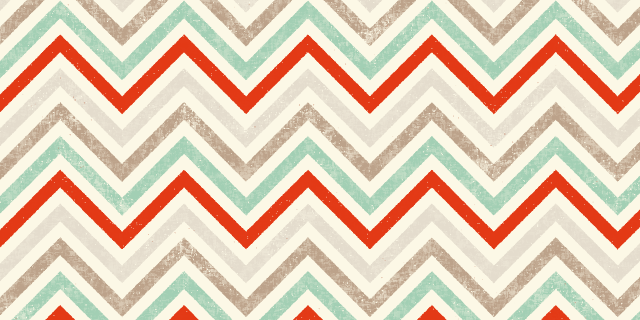
Reproduce this pattern procedurally as a Shadertoy shader.

```glsl
// Retro chevron stripes in four worn fabric colours on a cream ground.
#define ZIGZAG_WIDTH 0.3872
#define PEAK_X 0.1880
#define FIRST_TOP 0.1075
#define STRIPE_STEP 0.1057
#define STRIPE_HEIGHT 0.0555
#define EDGE_ROUGHNESS 0.0014
#define CREAM vec3(0.988, 0.973, 0.902)
#define RED vec3(0.890, 0.222, 0.082)
#define SAND vec3(0.893, 0.862, 0.803)
#define BROWN vec3(0.738, 0.635, 0.540)
#define MINT vec3(0.635, 0.810, 0.705)

vec2 hash2(vec2 p) {
    vec3 q = fract(p.xyx * vec3(0.1031, 0.1030, 0.0973));
    q += dot(q, q.yzx + 33.33);
    return fract((q.xx + q.yz) * q.zy);
}

// Cellular noise: x is the distance to the nearest seed, y is that cell's tone.
vec2 cellular(vec2 p) {
    vec2 cell = floor(p), nearest = vec2(8.0, 0.0);
    for (int j = -1; j <= 1; j++)
    for (int i = -1; i <= 1; i++) {
        vec2 id = cell + vec2(i, j);
        vec2 seed = hash2(id);
        float dist = length(id + seed - p);
        if (dist < nearest.x) nearest = vec2(dist, hash2(id + 71.7).x);
    }
    return nearest;
}

// Broad faded patches broken up by fine crossed threads, 0 to 1.
float fabricWear(vec2 p) {
    float patches = 0.6 * cellular(p * 13.0).x + 0.4 * cellular(p * 31.0 + 9.0).x;
    float warp = cellular(p * vec2(210.0, 75.0)).y;
    float weft = cellular(p * vec2(75.0, 210.0) + 40.0).y;
    float threads = 0.5 * (warp + weft);
    return smoothstep(0.35, 1.0, 0.65 * threads + 0.6 * patches);
}

// Small round flecks in a given share of the cells.
float flecks(vec2 p, float share) {
    vec2 c = cellular(p);
    return step(1.0 - share, c.y) * (1.0 - smoothstep(0.2, 0.5, c.x));
}

void mainImage(out vec4 fragColor, in vec2 fragCoord) {
    vec2 p = fragCoord / iResolution.y;
    float pixel = 1.0 / iResolution.y;

    // Repeated zigzag stripes, measured downward from the first peak.
    float zigzag = abs(fract((p.x - PEAK_X) / ZIGZAG_WIDTH + 0.5) - 0.5) * ZIGZAG_WIDTH;
    float depth = 1.0 - p.y - zigzag - FIRST_TOP - 0.5 * STRIPE_HEIGHT;
    float row = floor(depth / STRIPE_STEP + 0.5);
    float edge = (abs(depth - row * STRIPE_STEP) - 0.5 * STRIPE_HEIGHT) * 0.7071;
    edge += EDGE_ROUGHNESS * (cellular(p * 190.0).y - 0.5);
    float stripe = 1.0 - smoothstep(-0.6 * pixel, 0.6 * pixel, edge);

    // Ink colour and how strongly it has faded.
    int ink = int(mod(row, 4.0));
    vec3 inkColor = ink == 0 ? RED : ink == 1 ? SAND : ink == 2 ? BROWN : MINT;
    float fade = ink == 0 ? 0.015 : ink == 1 ? 0.4 : ink == 2 ? 0.62 : 0.46;

    // Worn cloth and pale pinholes, gathered in scattered areas.
    float area = smoothstep(0.35, 0.85, cellular(p * 4.5 + 3.0).x);
    float wear = fade * fabricWear(p) * (0.7 + 0.6 * area);
    wear += flecks(p * 170.0 + 20.0, 0.02 + 0.05 * area) * (ink == 0 ? 0.4 : 0.6);
    vec3 color = mix(CREAM, inkColor, stripe * (1.0 - min(wear, 1.0)));

    // Sparse specks of stray ink.
    float stray = flecks(p * 150.0 + 80.0, 0.006) * area;
    color = mix(color, mix(BROWN, RED, 0.3), 0.45 * stray);
    fragColor = vec4(color, 1.0);
}
```
